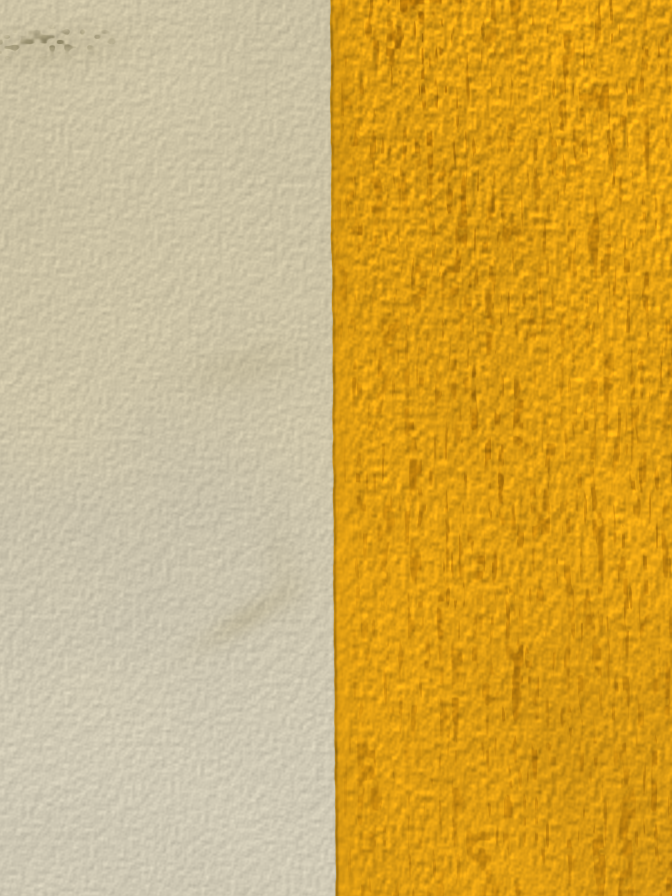
This texture is drawn by a WebGL 1 fragment shader. Its source:

```glsl
precision highp float;
// Painted plaster wall: smooth cream on the left, grooved ochre yellow on the right.

uniform vec2 u_resolution;

const vec3 CREAM_TOP = vec3(0.795, 0.757, 0.640);
const vec3 CREAM_BOTTOM = vec3(0.805, 0.780, 0.700);
const vec3 STAIN = vec3(0.70, 0.66, 0.53);
const vec3 SPECK = vec3(0.48, 0.45, 0.32);
const vec3 YELLOW = vec3(0.865, 0.613, 0.078);
const vec3 GROOVE = vec3(0.60, 0.375, 0.015);
const float EDGE_TOP = 0.4915;       // seam position, as a share of the width
const float EDGE_BOTTOM = 0.4995;
const float EDGE_WOBBLE = 0.0035;
const float CREAM_GRAIN = 210.0;     // grain cells per canvas height
const float YELLOW_GRAIN = 190.0;
const float CREAM_RELIEF = 0.075;
const float YELLOW_RELIEF = 0.21;
const float GROOVE_DEPTH = 0.62;

float hash(vec2 p) {
  vec3 q = fract(vec3(p.xyx) * 0.1031);
  q += dot(q, q.yzx + 33.33);
  return fract((q.x + q.y) * q.z);
}

float noise(vec2 p) {
  vec2 i = floor(p);
  vec2 f = fract(p);
  f = f * f * (3.0 - 2.0 * f);
  return mix(mix(hash(i), hash(i + vec2(1.0, 0.0)), f.x),
             mix(hash(i + vec2(0.0, 1.0)), hash(i + vec2(1.0, 1.0)), f.x), f.y);
}

float fbm(vec2 p) {
  float sum = 0.0;
  float amp = 0.5;
  for (int i = 0; i < 4; i++) {
    sum += amp * noise(p);
    p = mat2(1.6, 1.2, -1.2, 1.6) * p + 17.3;
    amp *= 0.5;
  }
  return sum / 0.9375;
}

// Slope of a bumpy surface lit from the upper left, roughly -1 to 1.
float relief(vec2 p) {
  vec2 toLight = vec2(-0.35, 0.45);
  float a = noise(p - toLight) - noise(p + toLight);
  vec2 fine = p * 1.9 + 41.0;
  return a + 0.5 * (noise(fine - toLight) - noise(fine + toLight));
}

// Soft elliptical mark, tilted by an angle.
float smudge(vec2 p, vec2 center, vec2 radius, float angle) {
  float c = cos(angle);
  float s = sin(angle);
  vec2 d = p - center;
  d = vec2(c * d.x + s * d.y, c * d.y - s * d.x) / radius;
  return exp(-dot(d, d));
}

vec3 creamWall(vec2 p) {
  float cloud = fbm(p * 5.0 + 3.0);
  vec3 color = mix(CREAM_BOTTOM, CREAM_TOP, smoothstep(0.1, 0.75, p.y + 0.25 * (cloud - 0.5)));
  color *= 1.0 + 0.07 * (cloud - 0.5);

  // Rubbed marks
  float stain = 0.50 * smudge(p, vec2(0.275, 0.310), vec2(0.055, 0.014), 0.55);
  stain += 0.28 * smudge(p, vec2(0.270, 0.590), vec2(0.065, 0.025), 0.2);
  stain += 0.18 * smudge(p, vec2(0.315, 0.370), vec2(0.020, 0.050), 0.2);
  stain += 0.22 * smudge(p, vec2(0.060, 0.945), vec2(0.090, 0.025), 0.1);
  color = mix(color, STAIN, stain * (0.5 + cloud));

  // Pitted patch in the upper corner
  float patchArea = smudge(p, vec2(0.055, 0.953), vec2(0.065, 0.012), 0.08);
  float pits = smoothstep(0.60, 0.82, noise(p * vec2(120.0, 170.0)));
  color = mix(color, SPECK, 0.75 * pits * patchArea);

  return color * (1.0 + CREAM_RELIEF * relief(p * CREAM_GRAIN));
}

// Broken vertical scratches; a gentle warp keeps them from being ruled lines.
float grooves(vec2 p) {
  p.x += 0.012 * (noise(p * vec2(5.0, 4.0)) - 0.5) + 0.003 * noise(p * 32.0);
  float wide = smoothstep(0.66, 0.86, noise(p * vec2(135.0, 19.0)));
  float thin = smoothstep(0.68, 0.86, noise(p * vec2(230.0, 30.0) + 71.0));
  float broken = smoothstep(0.22, 0.65, noise(p * vec2(150.0, 120.0) + 9.0));
  float density = 0.35 + 0.95 * fbm(p * vec2(14.0, 5.0) + 23.0);
  return min(max(wide, 0.85 * thin) * broken * density, 1.0);
}

vec3 yellowWall(vec2 p, float fromEdge) {
  float cloud = fbm(p * vec2(9.0, 5.0) + 51.0);
  float rough = mix(0.80, 1.15, smoothstep(0.2, 1.0, p.y));
  float strip = smoothstep(0.0, 0.045, fromEdge);
  vec3 color = YELLOW * (1.0 + 0.13 * (cloud - 0.5));
  color = mix(color, GROOVE, GROOVE_DEPTH * rough * mix(0.3, 1.0, strip) * grooves(p));
  float bumps = relief(p * YELLOW_GRAIN * vec2(1.0, 0.8));
  return color * (1.0 + YELLOW_RELIEF * rough * mix(0.5, 1.0, strip) * bumps);
}

void main() {
  vec2 uv = gl_FragCoord.xy / u_resolution;
  vec2 p = vec2(uv.x * 0.75, uv.y);

  // Nearly vertical seam with a slightly ragged paint line
  float edge = mix(EDGE_BOTTOM, EDGE_TOP, uv.y);
  edge += EDGE_WOBBLE * (fbm(vec2(uv.y * 45.0, 7.0)) - 0.5);
  float fromEdge = uv.x - edge;
  float blur = max(0.0012, 0.75 / u_resolution.x);
  float side = smoothstep(-blur, blur, fromEdge);

  vec3 color = mix(creamWall(p), yellowWall(p, fromEdge), side);
  float seam = exp(-pow((fromEdge - 0.002) / 0.0025, 2.0));
  color *= 1.0 - 0.20 * seam * (0.4 + noise(vec2(uv.y * 60.0, 2.0)));
  gl_FragColor = vec4(clamp(color, 0.0, 1.0), 1.0);
}
```
